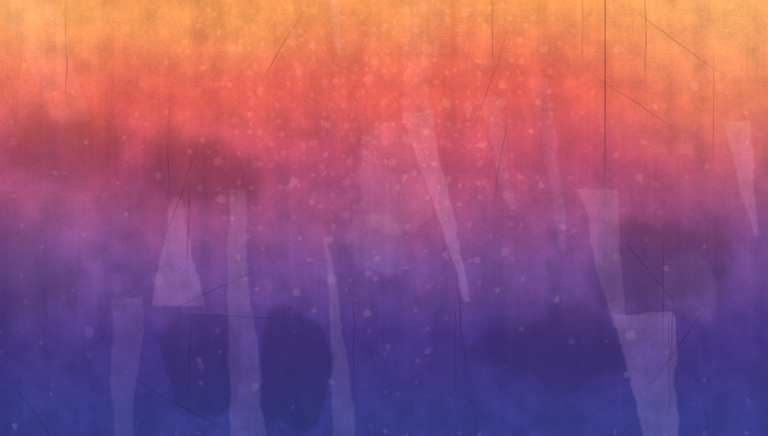
Reproduce this background procedurally as a Shadertoy shader.

```glsl
// Grunge sunset wash: orange to indigo paint with ragged shards, splatter and scratches.

float hash(vec2 p) {
    return fract(sin(dot(p, vec2(127.1, 311.7))) * 43758.545);
}

float noise(vec2 p) {
    vec2 i = floor(p), f = fract(p);
    f = f * f * (3.0 - 2.0 * f);
    return mix(mix(hash(i), hash(i + vec2(1, 0)), f.x),
               mix(hash(i + vec2(0, 1)), hash(i + vec2(1, 1)), f.x), f.y);
}

float fbm(vec2 p) {
    float sum = 0.0, amp = 0.5;
    for (int i = 0; i < 5; i++) {
        sum += amp * noise(p);
        p = mat2(1.6, 1.2, -1.2, 1.6) * p + 7.3;
        amp *= 0.5;
    }
    return sum;
}

// Tapered stroke from top to bottom, with a half width at each end
float shard(vec2 p, vec2 top, vec2 bottom, float wTop, float wBottom) {
    float h = (p.y - bottom.y) / (top.y - bottom.y);
    float side = abs(p.x - mix(bottom.x, top.x, h)) - mix(wBottom, wTop, h);
    float d = max(side, max(p.y - top.y, bottom.y - p.y));
    return smoothstep(0.004, -0.004, d);
}

// Ragged blot; soft sets how far the edge fades
float blot(vec2 p, vec2 center, vec2 size, float soft) {
    float d = length((p - center) / size) + 1.4 * (fbm(p * 11.0 + center * 9.0) - 0.5);
    return smoothstep(1.0 + soft, 1.0 - soft, d);
}

// Scattered round drops, one per grid cell
float drops(vec2 p, float cells, float amount) {
    vec2 g = p * cells, id = floor(g);
    vec2 center = 0.3 + 0.4 * vec2(hash(id + 3.1), hash(id + 8.7));
    float radius = 0.08 + 0.2 * hash(id + 5.3);
    float d = length(fract(g) - center) - radius + 0.12 * (noise(g * 5.0) - 0.5);
    float edge = 0.04 + cells / iResolution.y * 0.7;
    return smoothstep(edge, -edge, d) * step(hash(id), amount) * (0.4 + 0.6 * hash(id + 1.9));
}

vec3 sunset(float y) {
    vec3 c = mix(vec3(0.22, 0.23, 0.54), vec3(0.27, 0.21, 0.52), smoothstep(0.0, 0.2, y));
    c = mix(c, vec3(0.45, 0.29, 0.57), smoothstep(0.19, 0.41, y));
    c = mix(c, vec3(0.61, 0.31, 0.51), smoothstep(0.37, 0.54, y));
    c = mix(c, vec3(0.75, 0.31, 0.43), smoothstep(0.49, 0.66, y));
    c = mix(c, vec3(0.90, 0.38, 0.34), smoothstep(0.61, 0.8, y));
    return mix(c, vec3(0.97, 0.61, 0.35), smoothstep(0.77, 1.0, y));
}

void mainImage(out vec4 fragColor, in vec2 fragCoord) {
    vec2 p = fragCoord / iResolution.y;
    float px = 1.0 / iResolution.y;
    float cloud = fbm(p * 4.0);
    float fine = fbm(p * 26.0 + 4.0);
    float streak = fbm(p * vec2(28.0, 2.5));

    // Base wash, warmer in the upper corners
    vec3 col = sunset(p.y + 0.1 * (cloud - 0.5) + 0.04 * (streak - 0.5));
    float corner = smoothstep(0.55, 0.0, length(p - vec2(1.74, 1.0)))
                 + 0.6 * smoothstep(0.4, 0.0, length(p - vec2(0.0, 1.0)));
    col = mix(col, vec3(1.0, 0.75, 0.46), 0.55 * corner);

    // Pale ragged shards
    vec2 q = p + 0.022 * (vec2(fbm(p * 16.0), fbm(p * 16.0 + 9.0)) - 0.5);
    float light = 0.0;
    light += shard(q, vec2(0.955, 0.74), vec2(1.075, 0.315), 0.032, 0.007);
    light += 0.7 * shard(q, vec2(0.54, 0.57), vec2(0.57, -0.1), 0.016, 0.045);
    light += 0.8 * shard(q, vec2(0.405, 0.55), vec2(0.41, 0.30), 0.008, 0.06);
    light += 0.8 * shard(q, vec2(1.37, 0.57), vec2(1.42, 0.25), 0.042, 0.016);
    light += shard(q, vec2(1.475, 0.28), vec2(1.53, -0.1), 0.07, 0.03);
    light += 0.7 * shard(q, vec2(0.75, 0.46), vec2(0.80, -0.1), 0.004, 0.028);
    light += 0.8 * shard(q, vec2(1.69, 0.72), vec2(1.735, 0.46), 0.032, 0.006);
    light += 0.45 * shard(q, vec2(1.24, 0.82), vec2(1.295, 0.43), 0.022, 0.008);
    light += 0.5 * shard(q, vec2(1.12, 0.78), vec2(1.17, 0.53), 0.025, 0.008);
    light += 0.4 * shard(q, vec2(0.02, 1.1), vec2(0.17, 0.72), 0.08, 0.04);
    light += 0.6 * shard(q, vec2(0.76, 1.05), vec2(0.775, 0.88), 0.022, 0.005);
    light += 0.5 * shard(q, vec2(0.29, 0.31), vec2(0.28, -0.1), 0.04, 0.012);
    light += 0.35 * shard(q, vec2(0.99, 1.1), vec2(0.95, 0.74), 0.06, 0.025);

    // Pale and dark blots
    light += 0.6 * blot(p, vec2(0.91, 0.58), vec2(0.09, 0.11), 0.15);
    light += 0.5 * blot(p, vec2(0.87, 0.45), vec2(0.07, 0.06), 0.15);
    light += 0.5 * blot(p, vec2(1.58, 0.34), vec2(0.06, 0.07), 0.2);
    light += 0.3 * blot(p, vec2(0.12, 0.48), vec2(0.1, 0.3), 0.5);
    float dark = 0.6 * blot(p, vec2(0.69, 0.17), vec2(0.08, 0.13), 0.12);
    dark += 0.5 * blot(p, vec2(0.45, 0.19), vec2(0.08, 0.14), 0.15);
    dark += 0.8 * blot(p, vec2(0.15, 0.66), vec2(0.12, 0.09), 0.5);
    dark += 0.9 * blot(p, vec2(0.43, 0.59), vec2(0.15, 0.08), 0.5);
    dark += 0.9 * blot(p, vec2(1.52, 0.40), vec2(0.14, 0.1), 0.4);
    dark += 0.6 * blot(p, vec2(0.03, 0.36), vec2(0.12, 0.13), 0.6);
    dark += 0.6 * blot(p, vec2(1.28, 0.22), vec2(0.16, 0.08), 0.4);
    col = mix(col, col * 0.8 + vec3(0.23, 0.19, 0.21), 0.6 * min(light, 1.2));
    col *= 1.0 - 0.22 * dark * (0.5 + fine);

    // Splatter, densest above the middle
    float spray = exp(-dot((p - vec2(0.9, 0.81)) * vec2(2.7, 3.2), (p - vec2(0.9, 0.81)) * vec2(2.7, 3.2)));
    float spots = drops(q, 23.0, 0.04 + 0.6 * spray) + drops(q + 3.7, 42.0, 0.06 + 0.65 * spray);
    col = mix(col, col * 0.85 + vec3(0.22, 0.19, 0.16), 0.5 * min(spots, 1.0));

    // Thin scratches, upright or slanting
    float scratch = 0.6 * smoothstep(px * 1.5, 0.0, abs(p.x - 1.388)) * smoothstep(0.5, 0.8, p.y);
    for (int i = 0; i < 26; i++) {
        float k = float(i);
        vec2 center = vec2(1.77 * hash(vec2(k, 1.0)), hash(vec2(k, 2.0)));
        float angle = i % 2 == 0 ? 1.57 : 6.28 * hash(vec2(k, 3.0));
        vec2 dir = vec2(cos(angle), sin(angle)), r = p - center;
        float across = abs(dot(r, vec2(-dir.y, dir.x)) + 0.006 * (noise(p * 20.0) - 0.5));
        float along = abs(dot(r, dir));
        scratch += 0.4 * smoothstep(px * 1.4, 0.0, across) * smoothstep(0.16, 0.03, along) * fine * 1.5;
    }
    col *= 1.0 - 0.4 * min(scratch, 1.0);

    // Worn paper texture
    col *= 1.0 + 0.2 * (fine - 0.5) + 0.12 * (streak - 0.5) + 0.06 * (noise(p * 260.0) - 0.5);
    fragColor = vec4(clamp(col, 0.0, 1.0), 1.0);
}
```
